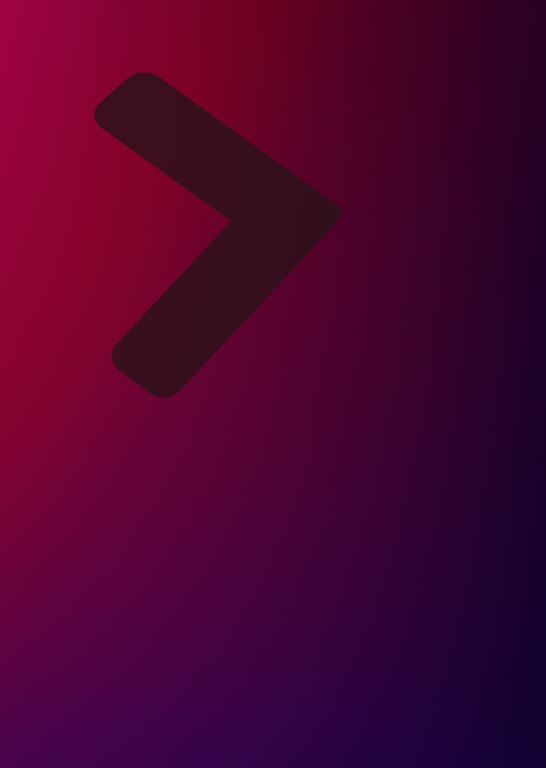
This background is drawn by a WebGL 1 fragment shader. Its source:

```glsl
precision highp float;

uniform vec2 u_resolution;

// Smooth curve through three colours at t = 0, 0.5 and 1
vec3 ramp(vec3 start, vec3 middle, vec3 end, float t) {
  return start * (1.0 - t) * (1.0 - 2.0 * t)
       + middle * 4.0 * t * (1.0 - t)
       + end * t * (2.0 * t - 1.0);
}

// Intersection of two distances with a rounded corner
float roundMax(float a, float b, float radius) {
  vec2 corner = max(vec2(a, b) + radius, 0.0);
  return min(max(a, b), -radius) + length(corner);
}

float chevron(vec2 p) {
  vec2 upperNormal = vec2(0.584, 0.812);
  vec2 lowerNormal = vec2(0.732, -0.681);
  vec2 innerCorner = vec2(0.3008, 0.7122);

  // Outer and inner sides of both arms
  float upperOuter = dot(p - vec2(0.2018, 0.9036), upperNormal);
  float lowerOuter = dot(p - vec2(0.3346, 0.599), lowerNormal);
  float upperInner = dot(innerCorner - p, upperNormal);
  float lowerInner = dot(innerCorner - p, lowerNormal);

  // Blunt ends
  float upperEnd = dot(p - vec2(0.1517, 0.8854), vec2(-0.665, 0.747));
  float lowerEnd = dot(p - vec2(0.1758, 0.5026), vec2(-0.595, -0.804));

  float upperArm = roundMax(max(upperOuter, upperInner), upperEnd, 0.026);
  float lowerArm = roundMax(max(lowerOuter, lowerInner), lowerEnd, 0.026);
  float tip = roundMax(upperOuter, lowerOuter, 0.014);
  return max(tip, min(upperArm, lowerArm));
}

vec3 background(vec2 uv, vec2 p) {
  // Crimson at the left fading to navy at the lower right
  vec3 top = ramp(vec3(0.63, 0.015, 0.27), vec3(0.38, 0.005, 0.155), vec3(0.16, 0.005, 0.14), uv.x);
  vec3 middle = ramp(vec3(0.51, 0.01, 0.22), vec3(0.335, 0.01, 0.19), vec3(0.11, 0.005, 0.16), uv.x);
  vec3 bottom = ramp(vec3(0.28, 0.015, 0.30), vec3(0.18, 0.01, 0.28), vec3(0.06, 0.005, 0.19), uv.x);
  vec3 color = ramp(bottom, middle, top, uv.y);

  // Warm diagonal band
  float band = dot(p - vec2(0.163, 0.71), vec2(0.869, -0.494));
  return color + vec3(0.03, 0.0, -0.03) * exp(-90.0 * band * band);
}

void main() {
  vec2 uv = gl_FragCoord.xy / u_resolution;
  vec2 p = gl_FragCoord.xy / u_resolution.y;
  vec3 color = background(uv, p);

  // Dark translucent chevron
  float pixel = 1.0 / u_resolution.y;
  float coverage = 1.0 - smoothstep(-pixel, pixel, chevron(p));
  color = mix(color, vec3(0.165, 0.072, 0.1), 0.8 * coverage);

  gl_FragColor = vec4(color, 1.0);
}
```
